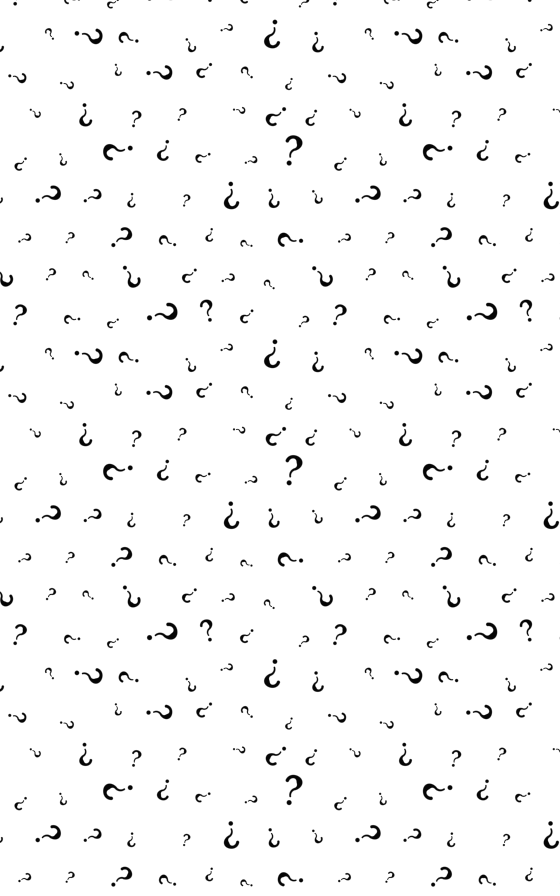
A WebGL 1 fragment shader for this pattern:

```glsl
precision highp float;
// Black calligraphic question marks tossed over white, in a square tile
// that repeats. A staggered, jittered 7 by 8 grid places the marks; each
// is two tapered arcs and a dot, turned and scaled per cell.

uniform vec2 u_resolution;

vec2 hash2(vec2 p) {
  vec2 q = vec2(dot(p, vec2(127.1, 311.7)), dot(p, vec2(269.5, 183.3)));
  return fract(sin(q) * 43758.545);
}

mat2 turn(float a) {
  return mat2(cos(a), sin(a), -sin(a), cos(a));
}

// x: distance to an arc's centre line, y: angle along it from its middle.
vec2 arc(vec2 p, float radius, float middle, float halfAngle) {
  p = p * turn(middle);
  float a = clamp(atan(p.y, p.x), -halfAngle, halfAngle);
  return vec2(length(p - radius * vec2(cos(a), sin(a))), a);
}

// Signed distance to an upright mark of height close to 1.
float questionMark(vec2 p) {
  // Hook, swelling on its right side
  vec2 hook = arc(p - vec2(0.0, 0.24), 0.2, 0.883, 2.017);
  float swell = hook.y + 0.6;
  float hookWidth = 0.035 + 0.018 * smoothstep(-2.0, 1.9, hook.y)
                  + 0.05 * exp(-1.6 * swell * swell);
  float d = hook.x - hookWidth;

  // Stem, bending the other way and thinning downward
  vec2 stem = arc(p - vec2(0.169, -0.122), 0.2, 2.749, 0.742);
  d = min(d, stem.x - mix(0.036, 0.026, stem.y / 1.484 + 0.5));

  // Dot
  return min(d, length(p - vec2(-0.02, -0.39)) - 0.076);
}

void main() {
  const float tileSize = 0.571;
  vec2 grid = vec2(7.0, 8.0);
  vec2 p = gl_FragCoord.xy / u_resolution.x / tileSize;
  float pixel = 1.0 / (u_resolution.x * tileSize);
  vec2 home = floor(p * grid);

  // Nearest mark among the surrounding cells
  float d = 1.0;
  for (int j = -1; j <= 1; j++) {
    for (int i = -1; i <= 1; i++) {
      vec2 cell = home + vec2(float(i), float(j));
      vec2 id = mod(cell, grid);

      // Evenly spread ranks give many small marks and a few large ones
      float rank = fract(dot(id, vec2(0.7549, 0.5698)) + 0.3);
      float size = mix(0.04, 0.104, pow(rank, 2.2));

      vec2 jitter = (hash2(id + 3.7) - 0.5) * mix(0.48, 0.3, rank);
      vec2 stagger = vec2(0.5 * mod(id.y, 2.0), 0.0);
      vec2 centre = (cell + 0.5 + stagger + jitter) / grid;
      float angle = 6.2832 * hash2(id + 19.3).x;
      d = min(d, size * questionMark(turn(angle) * (p - centre) / size));
    }
  }

  float ink = smoothstep(0.8, -0.8, d / pixel);
  gl_FragColor = vec4(mix(vec3(1.0), vec3(0.02), ink), 1.0);
}
```
